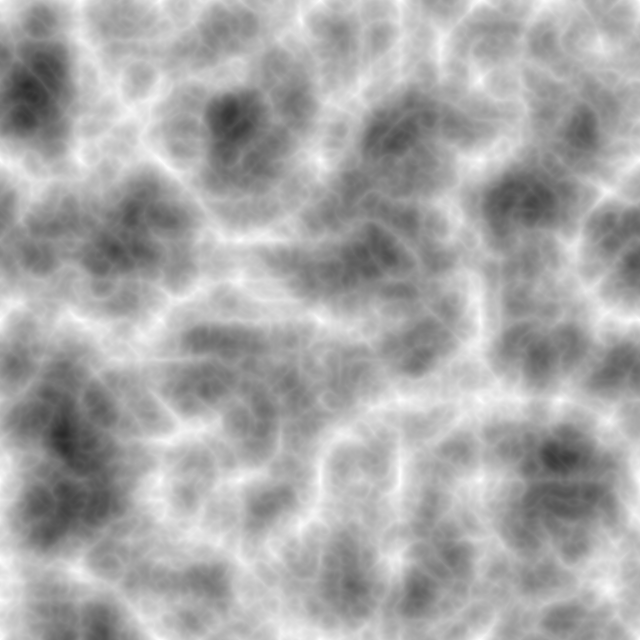
Give the GLSL for this texture, as a three.js fragment shader.

```glsl
// Smoky grey turbulence: dark soft hollows parted by bright creased veins.
// Each octave folds gradient noise at zero with abs(); the folds are summed
// at doubling frequency and halving strength, then subtracted from white.

#define BASE_CELLS 4.0    // lattice cells across the canvas, first octave
#define OCTAVES 5
#define LACUNARITY 2.0    // frequency step between octaves
#define GAIN 0.5          // strength step between octaves
#define VEIN_LEVEL 1.0    // brightness on the creases
#define HOLLOW_DEPTH 1.02 // how far the hollows darken
#define DIRECTIONS 8.0    // evenly spaced gradient directions
#define SEED 17.0

varying vec2 vUv;

const float TAU = 6.2831853;

float hash(vec2 p) {
  vec3 q = fract(vec3(p.xyx) * 0.1031);
  q += dot(q, q.yzx + 33.33);
  return fract((q.x + q.y) * q.z);
}

// Unit gradient of a lattice point
vec2 gradient(vec2 lattice) {
  float angle = floor(hash(lattice) * DIRECTIONS) * TAU / DIRECTIONS;
  return vec2(cos(angle), sin(angle));
}

// Signed gradient noise, zero at every lattice point
float gradientNoise(vec2 p, vec2 offset) {
  vec2 cell = floor(p);
  vec2 f = p - cell;
  vec2 blend = f * f * f * (f * (f * 6.0 - 15.0) + 10.0);
  vec2 right = vec2(1.0, 0.0);
  vec2 up = vec2(0.0, 1.0);
  cell += offset;
  float low = mix(dot(gradient(cell), f),
                  dot(gradient(cell + right), f - right), blend.x);
  float high = mix(dot(gradient(cell + up), f - up),
                   dot(gradient(cell + 1.0), f - 1.0), blend.x);
  return mix(low, high, blend.y);
}

// Sum of folded octaves
float turbulence(vec2 p) {
  float sum = 0.0;
  float strength = 1.0;
  vec2 offset = vec2(SEED, SEED * 3.0);
  for (int i = 0; i < OCTAVES; i++) {
    sum += strength * abs(gradientNoise(p, offset));
    p *= LACUNARITY;
    strength *= GAIN;
    offset += vec2(71.0, 113.0);
  }
  return sum;
}

void main() {
  float grey = VEIN_LEVEL - HOLLOW_DEPTH * turbulence(vUv * BASE_CELLS);
  gl_FragColor = vec4(vec3(clamp(grey, 0.0, 1.0)), 1.0);
}
```
